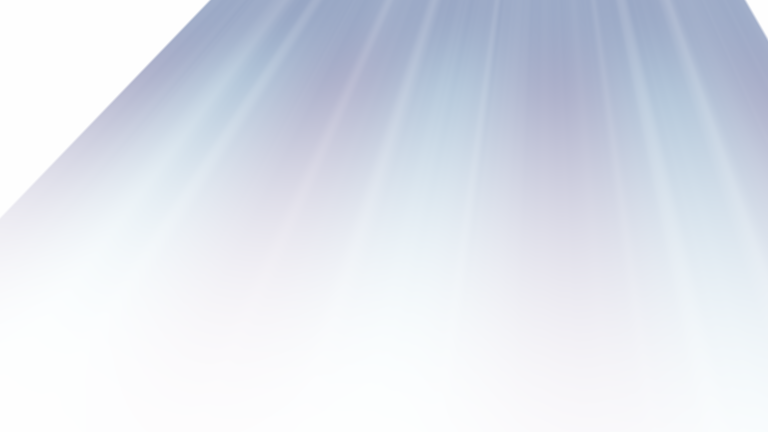
Reproduce this background procedurally as a WebGL 2 fragment shader.

```glsl
#version 300 es
precision highp float;
// Pale blue light beam fanning down from above the canvas and fading into white.

uniform vec2 u_resolution;
out vec4 outColor;

// Geometry, in units of the canvas height
const vec2  APEX       = vec2(1.262, 1.805);  // point where all rays meet
const float LEFT_EDGE  = -0.963;              // ray slopes bounding the beam
const float RIGHT_EDGE = 0.575;
const float EDGE_SOFT  = 0.005;

// Fade from the top of the canvas down
const float FADE_RATE  = 3.43;
const float FADE_POWER = 1.7;
const float FADE_TILT  = 0.28;                // quicker fade towards the left

// Broad bands and fine streaks
const float BAND_PERIOD   = 0.5;
const float BAND_PEAK     = 0.28;
const float BAND_AMOUNT   = 0.055;
const float STREAK_AMOUNT = 0.16;
const float RAY_AMOUNT    = 0.13;

const vec3 PAPER    = vec3(0.996, 0.996, 0.998);
const vec3 BEAM     = vec3(0.622, 0.676, 0.785);
const vec3 BAND_HUE = vec3(0.35, 0.95, 0.65); // light bands lean to cyan

// Bright rays: slope and half width
const int RAY_COUNT = 8;
const vec2 RAYS[RAY_COUNT] = vec2[](
  vec2(-0.75, 0.022), vec2(-0.66, 0.016), vec2(-0.45, 0.014), vec2(-0.32, 0.014),
  vec2(-0.138, 0.009), vec2(0.14, 0.012), vec2(0.22, 0.016), vec2(0.35, 0.018));

float hash(float n) {
  return fract(sin(n * 127.1) * 43758.5453);
}

float noise(float x) {
  float cell = floor(x);
  float f = fract(x);
  return mix(hash(cell), hash(cell + 1.0), f * f * (3.0 - 2.0 * f));
}

// Layered noise across the fan, centred on zero
float streaks(float slope) {
  float sum = 0.0;
  float frequency = 14.0;
  float weight = 0.5;
  for (int i = 0; i < 4; i++) {
    sum += weight * (noise(slope * frequency + 40.0 + float(i) * 17.0) - 0.5);
    frequency *= 2.1;
    weight *= 0.65;
  }
  return sum;
}

float brightRays(float slope) {
  float sum = 0.0;
  for (int i = 0; i < RAY_COUNT; i++) {
    float offset = (slope - RAYS[i].x) / RAYS[i].y;
    sum += exp(-offset * offset);
  }
  return sum;
}

void main() {
  vec2 p = gl_FragCoord.xy / u_resolution.y;
  float drop = APEX.y - p.y;
  float slope = (p.x - APEX.x) / drop;

  // Beam outline, with a softness that is even along each edge
  float inset = min(slope - LEFT_EDGE, RIGHT_EDGE - slope) * drop;
  float mask = smoothstep(-EDGE_SOFT, EDGE_SOFT, inset);

  // Vertical fade
  float depth = max(1.0 - p.y, 0.0) * (1.0 + FADE_TILT * (APEX.x - p.x));
  float fade = exp(-FADE_RATE * pow(depth, FADE_POWER));

  // Streaks thin the ink, bands shift its hue
  float light = STREAK_AMOUNT * streaks(slope) + RAY_AMOUNT * brightRays(slope);
  float ink = fade * (1.03 - light);
  float band = cos(6.28318 * (slope - BAND_PEAK) / BAND_PERIOD);
  float bandFade = smoothstep(0.0, 0.25, depth) * sqrt(fade);

  vec3 color = mix(PAPER, BEAM, ink);
  color += BAND_HUE * BAND_AMOUNT * band * bandFade;
  color = mix(PAPER, min(color, PAPER), mask);
  outColor = vec4(color, 1.0);
}
```
